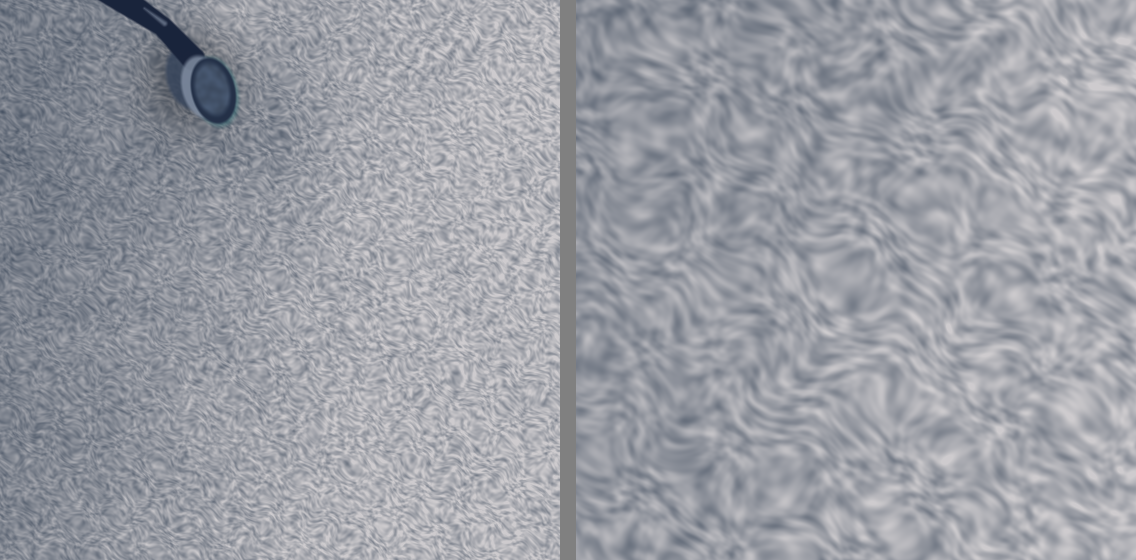
Left, the full canvas; right, a detail of the centre.
A WebGL 1 fragment shader for this texture:

```glsl
precision highp float;
// Speckled grey floor in soft diagonal light, with a dark chair caster at the upper left.

uniform vec2 u_resolution;

const vec3 FLOOR_DARK = vec3(0.28, 0.325, 0.39);
const vec3 FLOOR_LIGHT = vec3(0.76, 0.755, 0.77);
const vec3 ARM_COLOR = vec3(0.10, 0.14, 0.23);
const vec3 TIRE_COLOR = vec3(0.14, 0.19, 0.28);
const vec3 HUB_COLOR = vec3(0.26, 0.32, 0.41);
const vec3 RIM_COLOR = vec3(0.50, 0.55, 0.63);
const vec3 FRINGE_COLOR = vec3(0.24, 0.45, 0.48);

vec2 rotate(vec2 p, float angle) {
  float c = cos(angle), s = sin(angle);
  return vec2(c * p.x + s * p.y, c * p.y - s * p.x);
}

float hash(vec2 p) {
  return fract(sin(dot(p, vec2(127.1, 311.7))) * 43758.5453);
}

// Slope of a random unit gradient at a lattice corner
float corner(vec2 cell, vec2 offset) {
  float angle = 6.2832 * hash(cell);
  return dot(vec2(cos(angle), sin(angle)), offset);
}

float gradientNoise(vec2 p) {
  vec2 i = floor(p), f = fract(p);
  vec2 w = f * f * f * (f * (f * 6.0 - 15.0) + 10.0);
  vec2 e = vec2(1.0, 0.0);
  float low = mix(corner(i, f), corner(i + e, f - e), w.x);
  float high = mix(corner(i + e.yx, f - e.yx), corner(i + 1.0, f - 1.0), w.x);
  return mix(low, high, w.y);
}

// Signed distances
float ellipse(vec2 p, vec2 center, vec2 radii, float tilt) {
  vec2 q = rotate(p - center, tilt);
  return (length(q / radii) - 1.0) * min(radii.x, radii.y);
}

float taper(vec2 p, vec2 a, vec2 b, float widthA, float widthB) {
  vec2 d = b - a;
  float t = clamp(dot(p - a, d) / dot(d, d), 0.0, 1.0);
  return length(p - a - d * t) - mix(widthA, widthB, t);
}

float cover(float dist, float softness) {
  return 1.0 - smoothstep(-softness, softness, dist);
}

float softSpot(vec2 p, vec2 center, vec2 size) {
  vec2 q = (p - center) / size;
  return exp(-dot(q, q));
}

// Short curled flecks, stretched down to the right
float grain(vec2 p) {
  vec2 warp = vec2(gradientNoise(p * 24.0), gradientNoise(p * 24.0 + 41.0));
  vec2 q = rotate(p + 0.016 * warp, -0.55);
  float flecks = gradientNoise(q * vec2(72.0, 125.0));
  float fine = gradientNoise(q * vec2(135.0, 210.0) + 17.0);
  return 0.24 * flecks + 0.13 * fine;
}

vec3 floorColor(vec2 p) {
  float light = smoothstep(-0.1, 0.85, p.x + 0.25 * (0.5 - p.y));
  float level = mix(0.465, 0.695, light);
  level -= 0.07 * softSpot(p, vec2(0.42, 0.76), vec2(0.16, 0.13));
  level -= 0.04 * softSpot(p, vec2(0.02, 0.72), vec2(0.07, 0.06));
  level += 0.08 * softSpot(p, vec2(0.43, 0.98), vec2(0.10, 0.09));
  level += 0.035 * gradientNoise(p * 7.0) + 0.04 * gradientNoise(p * 19.0);
  level += grain(p) * mix(0.75, 1.1, light);
  float tone = (level - FLOOR_DARK.r) / (FLOOR_LIGHT.r - FLOOR_DARK.r);
  return mix(FLOOR_DARK, FLOOR_LIGHT, clamp(tone, -0.2, 1.1));
}

vec3 drawCaster(vec3 color, vec2 p, float edge) {
  const float TILT = 0.25;
  vec2 wheel = vec2(0.381, 0.838);
  vec2 size = vec2(0.039, 0.060);

  // Contact shadow and far wheel
  color *= 1.0 - 0.3 * softSpot(p, vec2(0.34, 0.855), vec2(0.08, 0.085));
  float far = ellipse(p, wheel + vec2(-0.046, 0.024), size * 0.96, TILT);
  color = mix(color, mix(HUB_COLOR, TIRE_COLOR, 0.4), 0.85 * cover(far, edge * 2.0));

  // Curved arm with a pale glint
  vec2 bend = vec2(0.290, 0.953);
  float arm = taper(p, vec2(0.19, 1.02), bend, 0.025, 0.018);
  arm = min(arm, taper(p, bend, vec2(0.345, 0.895), 0.018, 0.021));
  color = mix(color, ARM_COLOR, cover(arm, edge));
  float glint = taper(p, vec2(0.258, 0.985), vec2(0.294, 0.958), 0.001, 0.004);
  color = mix(color, RIM_COLOR, 0.65 * cover(glint, edge * 1.5));

  // Near wheel: fringe, pale rim, tire and hub
  float fringe = ellipse(p, wheel + vec2(0.003, -0.002), size * 1.05, TILT);
  color = mix(color, FRINGE_COLOR, 0.6 * cover(fringe, edge * 2.0));
  float rim = ellipse(p, wheel + vec2(-0.019, 0.006), size * 0.95, TILT);
  color = mix(color, RIM_COLOR, 0.85 * cover(rim, edge * 1.5));
  float tire = ellipse(p, wheel, size, TILT);
  color = mix(color, TIRE_COLOR, cover(tire, edge));
  float hub = ellipse(p, wheel + vec2(-0.002, 0.003), size * 0.78, TILT);
  vec3 hubShade = HUB_COLOR * (1.0 + 0.2 * gradientNoise(p * 60.0));
  return mix(color, hubShade, cover(hub, edge * 2.0));
}

void main() {
  float shortSide = min(u_resolution.x, u_resolution.y);
  vec2 p = gl_FragCoord.xy / shortSide;
  float edge = max(0.0025, 1.0 / shortSide);
  gl_FragColor = vec4(drawCaster(floorColor(p), p, edge), 1.0);
}
```
